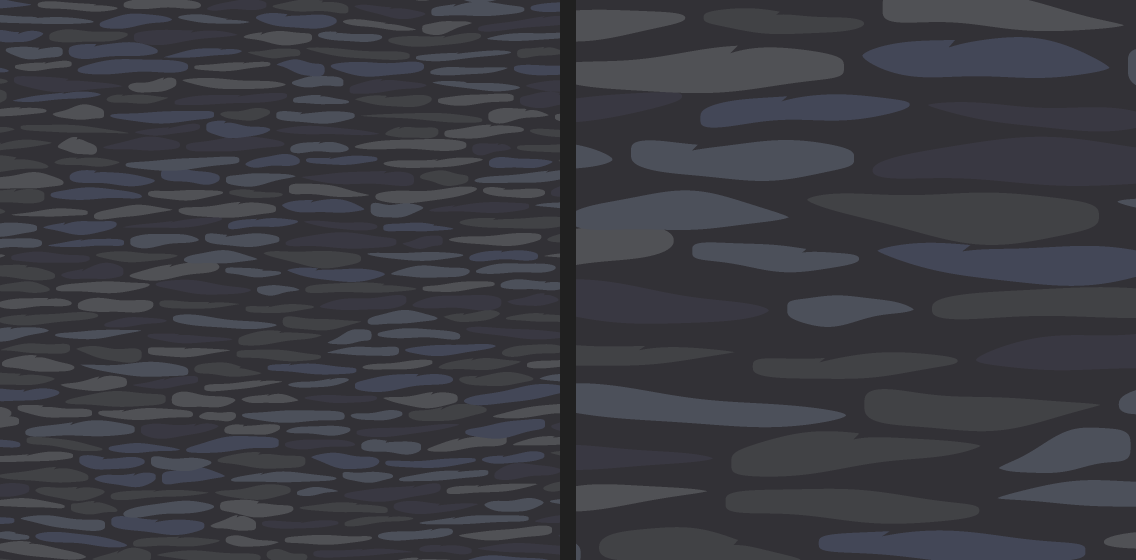
Left: the whole. Right: its middle third, enlarged.
This pattern is drawn by a Shadertoy shader. Its source:

```glsl
// Dark dry-stone wall: rows of long, flat, irregular slate pebbles on charcoal.

#define ROWS 36.0         // courses over the canvas height
#define COLUMNS 6.7       // mean stones per course
#define JOINT 0.011       // gap between neighbours in a course
#define END_JITTER 0.55   // irregularity of stone lengths
#define THIN 0.0066       // smallest half thickness
#define THICK 0.0138      // largest half thickness
#define TILT 0.07         // slope range of single stones
#define WARP 0.017        // height of the slow bending of courses
#define SAMPLES 3         // antialiasing grid per axis

const vec3 MORTAR   = vec3(0.198, 0.192, 0.212);
const vec3 PLUM     = vec3(0.224, 0.220, 0.259);
const vec3 BLUE     = vec3(0.262, 0.278, 0.340);
const vec3 CHARCOAL = vec3(0.254, 0.258, 0.270);
const vec3 GREY     = vec3(0.312, 0.316, 0.332);
const vec3 SLATE    = vec3(0.298, 0.314, 0.352);

vec4 hash4(vec2 p) {
    vec4 q = fract(p.xyxy * vec4(0.1031, 0.1030, 0.0973, 0.1099));
    q += dot(q, q.wzxy + 33.33);
    return fract((q.xxyz + q.yzzw) * q.zywx);
}

float valueNoise(vec2 p) {
    vec2 i = floor(p), f = fract(p);
    f = f * f * (3.0 - 2.0 * f);
    vec2 e = vec2(0.0, 1.0);
    return mix(mix(hash4(i).x, hash4(i + e.yx).x, f.x),
               mix(hash4(i + e.xy).x, hash4(i + e.yy).x, f.x), f.y);
}

vec3 stoneColor(float pick) {
    if (pick < 0.19) return PLUM;
    if (pick < 0.37) return BLUE;
    if (pick < 0.59) return CHARCOAL;
    return pick < 0.80 ? GREY : SLATE;
}

// Jittered end position of a stone, in columns
float stoneEnd(vec2 id) {
    return id.x + END_JITTER * (hash4(id + 71.0).x - 0.5);
}

// True inside a stone; q.x runs from -1 to 1 along it, q.y is the height
bool insideStone(vec2 q, float halfLength, vec4 shape, vec4 detail) {
    if (abs(q.x) >= 1.0) return false;
    float halfHeight = mix(THIN, THICK, shape.x);
    float y = (q.y - (shape.y - 0.42) * 2.0 * TILT * q.x * halfLength) / halfHeight;

    // Lopsided outline with one blunter end
    vec2 taper = mix(vec2(0.25), vec2(0.85), shape.zw * shape.zw);
    vec2 share = 2.0 * taper / (taper.x + taper.y);
    float peak = pow(share.x, taper.x) * pow(share.y, taper.y);
    float outline = pow(1.0 - q.x, taper.x) * pow(1.0 + q.x, taper.y) / peak;
    outline *= 0.96 + 0.12 * sin(4.5 * q.x + 6.28 * detail.x);
    y -= 0.22 * sin(2.6 * q.x + 6.28 * detail.y);

    // Small slanted chip in the upper edge
    float chip = q.x - mix(-0.5, 0.5, detail.z) - 0.16 * (y - 0.8);
    float depth = detail.w < 0.55 ? 0.34 : 0.0;
    float top = outline - depth * step(0.0, chip) * exp(-7.0 * chip);
    return y < top && y > -outline;
}

vec3 wall(vec2 p) {
    p.y += WARP * (valueNoise(p * vec2(4.0, 5.0) + 9.0) - 0.5);
    vec3 color = MORTAR;
    float course = floor(p.y * ROWS);
    for (int j = -1; j <= 1; j++) {
        float row = course + float(j);
        float x = p.x * COLUMNS + 20.0 + 7.0 * hash4(vec2(row + 50.0, 3.0)).y;
        for (int i = -1; i <= 1; i++) {
            vec2 id = vec2(floor(x) + float(i), row + 50.0);
            float left = stoneEnd(id), right = stoneEnd(id + vec2(1.0, 0.0));
            float halfLength = 0.5 * (right - left) / COLUMNS - 0.5 * JOINT;
            vec4 shape = hash4(id + 13.0), detail = hash4(id + 137.0);
            vec4 look = hash4(id + 211.0);
            float center = (row + 0.5 + 0.24 * (look.y - 0.5)) / ROWS;
            vec2 q = vec2((x - 0.5 * (left + right)) / COLUMNS / halfLength,
                          p.y - center);
            if (insideStone(q, halfLength, shape, detail))
                color = stoneColor(look.x);
        }
    }
    return color;
}

void mainImage(out vec4 fragColor, in vec2 fragCoord) {
    // Average a small grid of samples for smooth edges
    vec3 sum = vec3(0.0);
    for (int j = 0; j < SAMPLES; j++)
        for (int i = 0; i < SAMPLES; i++) {
            vec2 offset = (vec2(i, j) + 0.5) / float(SAMPLES) - 0.5;
            sum += wall((fragCoord + offset) / iResolution.y);
        }
    fragColor = vec4(sum / float(SAMPLES * SAMPLES), 1.0);
}
```
